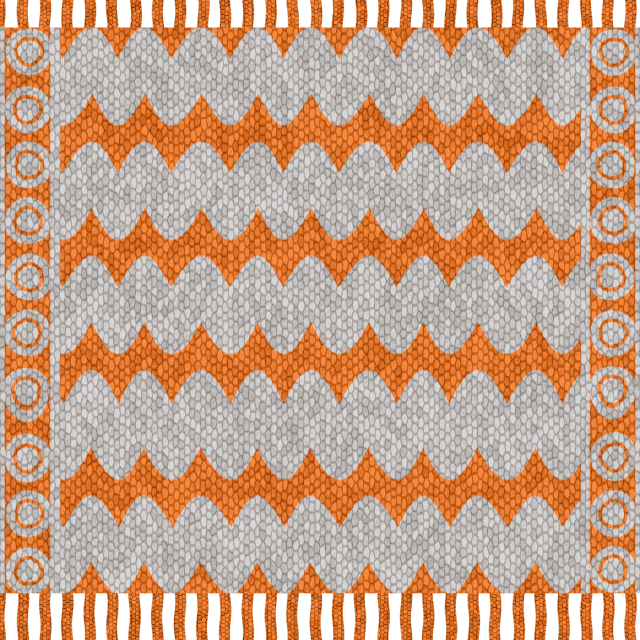
A WebGL 2 fragment shader for this pattern:

```glsl
#version 300 es
precision highp float;

uniform vec2 u_resolution;
out vec4 fragColor;

const float PI = 3.14159;
const vec3 ORANGE_DARK = vec3(0.57, 0.24, 0.03);
const vec3 ORANGE_MID = vec3(0.79, 0.37, 0.09);
const vec3 ORANGE_LIGHT = vec3(0.96, 0.54, 0.26);
const vec3 GREY_DARK = vec3(0.53, 0.52, 0.51);
const vec3 GREY_MID = vec3(0.69, 0.67, 0.66);
const vec3 GREY_LIGHT = vec3(0.85, 0.84, 0.84);

vec2 hash2(vec2 p) {
    vec3 q = fract(p.xyx * vec3(0.1031, 0.1030, 0.0973));
    q += dot(q, q.yzx + 33.33);
    return fract((q.xx + q.yz) * q.zy);
}

float coverage(float dist, float soft) {
    return 1.0 - smoothstep(-soft, soft, dist);
}

vec3 ramp(vec3 low, vec3 mid, vec3 high, float v) {
    return mix(mix(low, mid, smoothstep(0.05, 0.42, v)), high, smoothstep(0.42, 0.9, v));
}

// Cellular stitches: x is the gap to the next stitch, y a tone per stitch
vec2 stitches(vec2 p) {
    vec2 cell = floor(p);
    float nearest = 9.0, second = 9.0, tone = 0.0;
    for (int j = -1; j <= 1; j++) {
        for (int i = -1; i <= 1; i++) {
            vec2 id = cell + vec2(i, j);
            vec2 rnd = hash2(id + 40.0);
            float stagger = 0.5 * mod(id.x, 2.0);
            vec2 site = id + 0.5 + (rnd - 0.5) * vec2(0.4, 0.5);
            site.y += stagger - 0.25;
            float d = length(site - p);
            if (d < nearest) {
                second = nearest;
                nearest = d;
                tone = rnd.x;
            } else {
                second = min(second, d);
            }
        }
    }
    return vec2(second - nearest, tone);
}

float weave(vec2 p, vec2 density) {
    vec2 s = stitches(p * density);
    float fibre = sin(p.x * 410.0 + 3.0 * sin(p.y * 130.0)) * sin(p.y * 290.0 + 2.0 * sin(p.x * 97.0));
    float wear = sin(p.x * 23.0 + 2.0 * sin(p.y * 17.0)) * sin(p.y * 31.0 + p.x * 9.0);
    return 0.14 + 0.48 * smoothstep(0.0, 0.4, s.x) + 0.28 * s.y + 0.08 * fibre + 0.04 * wear;
}

// Band with sharp crests above and sharp tips below, rounded in between
float zigzag(vec2 p, float rowPeriod, float rowStart, float peakPeriod, float peakStart) {
    float row = floor((p.y - rowStart) / rowPeriod + 0.5);
    float y = p.y - rowStart - row * rowPeriod;
    float x = p.x + 0.0025 * sin(p.x * 27.0 + 1.0) + 0.001 * sin(p.x * 71.0 + row);
    float w = 2.0 * abs(fract((x - peakStart) / peakPeriod + 0.5) - 0.5);
    float top = -0.062 + 0.050 * sin(w * PI * 0.5);
    float bottom = 0.062 - 0.049 * sin((1.0 - w) * PI * 0.5);
    return 0.6 * max(top - y, y - bottom);
}

// Border strip holding a column of pale discs with rings
float discBorder(vec2 p, float period, float start, float soft) {
    float id = floor((p.y - start) / period + 0.5);
    vec2 shift = (hash2(vec2(id, step(0.0, p.x))) - 0.5) * vec2(0.005, 0.003);
    vec2 q = vec2(abs(p.x) - 0.457, p.y - start - id * period);
    float strip = coverage(abs(q.x) - 0.0355, soft);
    float wobble = 0.0008 * sin(3.0 * atan(q.y, q.x) + id);
    float r = length(q - shift) + wobble;
    float disc = coverage(r - 0.0365, soft);
    float ring = coverage(abs(r - 0.0205) - 0.0028, soft);
    return max(strip * (1.0 - disc), ring);
}

// Loose strands on white
vec3 fringe(vec2 p, float count, float soft) {
    float id = floor(p.x * count + 0.5);
    vec2 rnd = hash2(vec2(id, step(0.5, p.y)));
    float bend = 0.0012 * sin(p.y * 90.0 + rnd.x * 6.3) + (rnd.y - 0.5) * 0.002;
    float d = abs(p.x - id / count - bend) - 0.0085;
    float round_ = smoothstep(0.0, 0.006, -d);
    float tone = weave(p, vec2(165.0, 150.0)) - 0.16 + 0.12 * round_;
    vec3 strand = ramp(ORANGE_DARK * 0.85, ORANGE_MID, ORANGE_LIGHT, tone);
    return mix(vec3(1.0), strand, coverage(d, soft));
}

void main() {
    vec2 p = gl_FragCoord.xy / u_resolution;
    p.y = 1.0 - p.y;
    float soft = max(0.0013, 0.8 / u_resolution.y);

    // Slack in the cloth widens one gap between rows
    vec2 cloth = vec2(p.x, p.y - 0.0182 * smoothstep(0.599, 0.703, p.y));

    // Motifs
    float bands = coverage(zigzag(cloth, 0.1784, 0.0299, 0.0868, 0.1406), soft);
    bands *= coverage(abs(p.x - 0.5008) - 0.4067, soft);
    float border = discBorder(vec2(p.x - 0.5, cloth.y), 0.0879, 0.082, soft);
    float dye = max(bands, border);

    // Woven cloth
    float tone = weave(p, vec2(118.0, 60.0));
    float seam = coverage(abs(abs(p.x - 0.5) - 0.417) - 0.001, soft);
    vec3 grey = ramp(GREY_DARK, GREY_MID, GREY_LIGHT, tone - 0.04 + 0.15 * seam);
    vec3 orange = ramp(ORANGE_DARK, ORANGE_MID, ORANGE_LIGHT, tone);
    vec3 body = mix(grey, orange, dye);

    // Fringed ends
    float inside = coverage(abs(p.y - 0.485) - 0.442, soft);
    fragColor = vec4(mix(fringe(p, 28.4, soft), body, inside), 1.0);
}
```
